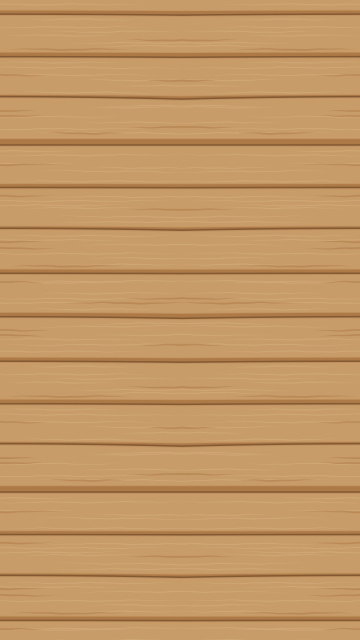
Write a Shadertoy shader that draws this texture.

```glsl
const float PERIOD = 0.5423;

// Top of each plank inside one vertical repeat, band thickness above it, sag at the fold
const float seamY[9] = float[](0.0, 0.0664, 0.1289, 0.2044, 0.2708, 0.3346, 0.4049, 0.4727, 0.5423);
const float bandSize[8] = float[](0.0055, 0.0062, 0.0026, 0.0092, 0.0052, 0.0028, 0.0058, 0.006);
const float seamSag[8] = float[](0.0015, 0.001, 0.0038, 0.0, 0.0004, 0.003, 0.0004, 0.0026);

float hash(float a, float b) {
    return fract(sin(a * 127.1 + b * 311.7 + 4.3) * 4375.85);
}

// Share of a pixel centred at d that lies between lo and hi
float cover(float d, float lo, float hi, float px) {
    return clamp(min(d + 0.5 * px, hi) - max(d - 0.5 * px, lo), 0.0, px) / px;
}

// Thin wavy lens that tapers to both ends
float streak(vec2 p, float halfLength, float halfWidth, float seed, float px) {
    float q = p.x / halfLength;
    float w = halfWidth * max(1.0 - q * q, 0.0);
    float wave = 0.0007 * sin(p.x * 55.0 + seed * 40.0) + 0.0003 * sin(p.x * 160.0 + seed * 70.0);
    return cover(p.y - wave, -w, w, px);
}

void mainImage(out vec4 fragColor, in vec2 fragCoord) {
    float px = 1.0 / iResolution.y;
    vec2 p = fragCoord * px;
    float down = 1.0 - p.y - 0.0221;
    float side = abs(p.x - 0.284);
    float fold = pow(max(1.0 - side / 0.284, 0.0), 2.0);

    vec3 wood = vec3(0.78, 0.61, 0.41);
    vec3 lightGrain = vec3(0.825, 0.67, 0.47);
    vec3 darkGrain = vec3(0.70, 0.50, 0.30);
    vec3 bevel = vec3(0.68, 0.48, 0.28);
    vec3 gap = vec3(0.51, 0.35, 0.20);
    vec3 color = wood;

    // Grain on every plank
    for (int i = 0; i < 8; i++) {
        float id = float(i);
        float d = down - seamY[i];
        d -= PERIOD * round(d / PERIOD);
        float face = seamY[i + 1] - seamY[i] - bandSize[(i + 1) % 8];

        // Long pale lines, bending towards the fold
        for (int k = 0; k < 6; k++) {
            float n = float(k);
            float h = hash(id, n);
            float y = face * (0.1 + 0.14 * (n + h));
            float bend = 0.004 * (hash(id, n + 10.0) - 0.5) * fold;
            vec2 q = vec2(side - 0.284 * hash(id, n + 20.0), d - y - bend);
            float len = 0.08 + 0.12 * hash(id, n + 30.0);
            color = mix(color, lightGrain, 0.75 * streak(q, len, 0.0009, h, px));
        }

        // Dark streaks at the fold, the margins and between
        for (int k = 0; k < 4; k++) {
            float n = float(k) + 50.0;
            float h = hash(id, n);
            float y = face * (0.2 + 0.18 * (float((k * 3 + 2) % 4) + h));
            float x = k == 0 ? 0.0 : (k == 3 ? 0.08 + 0.1 * h : 0.284);
            float len = 0.05 + 0.05 * hash(id, n + 10.0);
            float shown = step(0.25, hash(id, n + 20.0));
            float s = streak(vec2(side - x, d - y), len, 0.0014, h, px);
            color = mix(color, darkGrain, 0.65 * shown * s);
        }
    }

    // Bevel, gap and soft shade between planks
    for (int i = 0; i < 8; i++) {
        float d = down - seamY[i] - seamSag[i] * fold;
        d -= PERIOD * round(d / PERIOD);
        float band = bandSize[i] + 0.4 * seamSag[i] * fold;
        color = mix(color, vec3(0.75, 0.56, 0.36), 0.8 * cover(d, -band - 0.0012, 0.0028, px));
        color = mix(color, bevel, cover(d, -band, 0.0, px));
        color = mix(color, gap, cover(d, -0.0012, 0.0012, px));
    }

    fragColor = vec4(color, 1.0);
}
```
